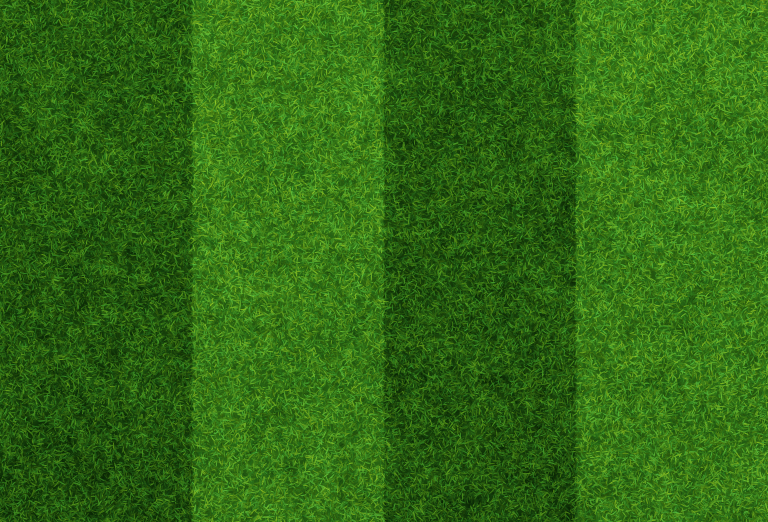
A Shadertoy shader for this texture:

```glsl
// Mown lawn with four vertical bands, dark and light in turn, built from fine curved blades.

vec3 hash3(vec2 cell) {
    vec3 p = fract(vec3(cell.xyx) * vec3(0.1031, 0.1030, 0.0973));
    p += dot(p, p.yxz + 33.33);
    return fract((p.xxy + p.yzz) * p.zyx);
}

float cornerSlope(vec2 cell, vec2 corner, vec2 f) {
    return dot(hash3(cell + corner + 70.0).xy * 2.0 - 1.0, f - corner);
}

float gradientNoise(vec2 p) {
    vec2 cell = floor(p), f = fract(p);
    vec2 u = f * f * f * (f * (f * 6.0 - 15.0) + 10.0);
    return mix(mix(cornerSlope(cell, vec2(0, 0), f), cornerSlope(cell, vec2(1, 0), f), u.x),
               mix(cornerSlope(cell, vec2(0, 1), f), cornerSlope(cell, vec2(1, 1), f), u.x), u.y);
}

mat2 rotation(float angle) {
    float c = cos(angle), s = sin(angle);
    return mat2(c, s, -s, c);
}

// Lays one sheet of blades over turf, which holds tone in x and hue in y
vec2 addBlades(vec2 turf, vec2 p, float layer, float pixel) {
    float cellSize = 0.012;
    vec2 grid = rotation(layer * 1.3) * p / cellSize + layer * 37.7 + 200.0;
    vec2 home = floor(grid);
    for (int y = -1; y <= 1; y++)
    for (int x = -1; x <= 1; x++) {
        vec2 cell = home + vec2(x, y);
        vec3 place = hash3(cell + layer * 17.0);
        vec3 look = hash3(cell + layer * 29.0 + 311.0);
        vec2 q = rotation(place.z * 6.2832) * (grid - cell - place.xy) * cellSize;

        // Thin curved stroke that fades towards its ends
        float along = q.x / mix(0.005, 0.0105, look.z);
        float bend = (look.y - 0.5) * 0.004;
        float dist = abs(q.y - bend * along * along) - 0.001 * (1.0 - 0.5 * along * along);
        float cover = clamp(0.5 - dist / pixel, 0.0, 1.0) * (1.0 - smoothstep(0.5, 1.0, abs(along)));

        float tone = mix(-0.38, 0.38, look.x) + 0.025 * (layer - 4.0) + 0.06 * along;
        turf = mix(turf, vec2(tone, look.y * 2.0 - 1.0), cover);
    }
    return turf;
}

vec3 grassColor(float tone) {
    vec3 shade = vec3(0.085, 0.235, 0.035);
    vec3 middle = vec3(0.215, 0.465, 0.085);
    vec3 sunlit = vec3(0.40, 0.69, 0.165);
    return tone < 0.5 ? mix(shade, middle, max(tone, -0.2) * 2.0)
                      : mix(middle, sunlit, min(tone, 1.2) * 2.0 - 1.0);
}

void mainImage(out vec4 fragColor, in vec2 fragCoord) {
    vec2 uv = fragCoord / iResolution.xy;
    vec2 p = fragCoord / iResolution.y;
    float pixel = 1.0 / iResolution.y;

    // Blades over dark soil gaps
    vec2 turf = vec2(-0.3, -0.2);
    for (int i = 0; i < 9; i++) turf = addBlades(turf, p, float(i), pixel);

    // Mowing bands with a faintly ragged edge
    float band = clamp(uv.x * 4.0 + 0.015 * gradientNoise(p * 110.0), 0.1, 3.9);
    float edge = 18.0 / iResolution.x;
    float light = smoothstep(-edge, edge, -sin(band * 3.14159));

    // Worn patches and a soft fall of light towards the bottom
    float patches = 0.12 * gradientNoise(p * 5.0 + 3.0)
                  + 0.15 * gradientNoise(p * 17.0 + 9.0)
                  + 0.22 * gradientNoise(p * 42.0 + 21.0);
    float tone = mix(0.31, 0.61, light) + turf.x + patches + 0.1 * (uv.y - 0.5);

    // Yellow blades gain red, cool blades gain blue
    vec3 color = grassColor(tone);
    color *= 1.0 + turf.y * vec3(0.25, 0.0, -0.35);
    fragColor = vec4(color, 1.0);
}
```
